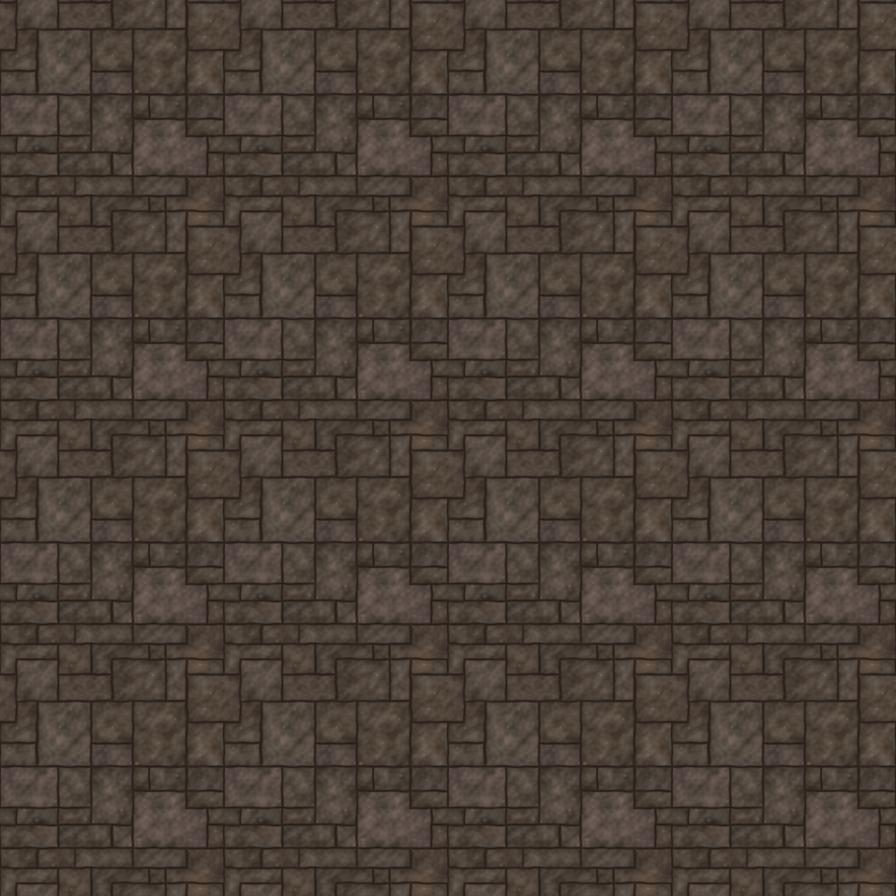
A WebGL 2 fragment shader for this texture:

```glsl
#version 300 es
precision highp float;
// Dark, worn paving of interlocking ashlar stones, as a tile repeated 4 by 4.
// Stones are boxes laid course by course on a torus; some reach into the next
// course and notch it. Wrapping gradient noise adds mottling, strokes and grain.

uniform vec2 u_resolution;
out vec4 fragColor;

const float REPEATS = 4.0;
const int COURSES = 8;
const int STONES = 5;             // stones per course
const float GRID = 12.0;          // joint positions available across a tile
const float JOINT_JITTER = 1.2;   // in grid steps
const float JOINT_HALF = 0.0018;  // dark core, in tile widths
const float JOINT_SOFT = 0.0085;  // worn shoulder beside the core
const float WOBBLE = 0.005;
const float DROP_FULL = 0.24;     // share of stones filling the course below
const float DROP_ANY = 0.50;      // share reaching into it at all
const float TALL_COURSE = 0.115;  // only courses this tall are split halfway
const float TAU = 6.2831853;

const vec3 JOINT = vec3(0.150, 0.112, 0.086);
const vec3 BROWN = vec3(0.314, 0.264, 0.222);
const vec3 OLIVE = vec3(0.314, 0.280, 0.241);
const vec3 MAUVE = vec3(0.334, 0.284, 0.262);
const vec3 PALE = vec3(0.455, 0.365, 0.300);
const vec2 PALE_CENTER = vec2(0.875, 0.045);
const vec2 PALE_RADIUS = vec2(0.070, 0.065);

// Heights of the course joints, from the bottom of the tile
const float COURSE_Y[9] = float[9](
    -0.010, 0.125, 0.214, 0.318, 0.469, 0.578, 0.682, 0.870, 0.990);

float hash(vec2 p) {
    vec3 q = fract(p.xyx * 0.1031);
    q += dot(q, q.yzx + 33.33);
    return fract((q.x + q.y) * q.z);
}

float cornerSlope(vec2 cell, vec2 offset, vec2 period) {
    float angle = TAU * hash(floor(mod(cell + 0.5, period)) + 17.0);
    return dot(vec2(cos(angle), sin(angle)), offset);
}

// Gradient noise that wraps after a whole number of cells
float noise(vec2 p, vec2 period) {
    vec2 i = floor(p), f = p - i;
    vec2 u = f * f * f * (f * (f * 6.0 - 15.0) + 10.0);
    vec2 e = vec2(1.0, 0.0);
    float low = mix(cornerSlope(i, f, period),
                    cornerSlope(i + e.xy, f - e.xy, period), u.x);
    float high = mix(cornerSlope(i + e.yx, f - e.yx, period),
                     cornerSlope(i + e.xx, f - e.xx, period), u.x);
    return mix(low, high, u.y);
}

float sdBox(vec2 p, vec2 halfSize) {
    vec2 d = abs(p) - halfSize;
    return length(max(d, 0.0)) + min(max(d.x, d.y), 0.0);
}

// Snapped position of a vertical joint, in tile widths
float jointX(int row, int i) {
    float shift = floor(GRID * hash(vec2(float(row) + 3.0, 71.0)));
    float jitter = JOINT_JITTER * hash(vec2(float(i % STONES) + 5.0, float(row) + 29.0));
    return (floor(GRID * float(i) / float(STONES) + jitter) + shift) / GRID;
}

// Lays the boxes in order; returns distance to the nearest joint and stone id
vec2 paving(vec2 p) {
    float edge = 1.0, id = 0.0;
    for (int row = 0; row < COURSES; row++) {
        float below = row > 0 ? COURSE_Y[row] - COURSE_Y[row - 1] : 0.0;
        float part = below > TALL_COURSE ? 0.5 : 1.0;
        for (int i = 0; i < STONES; i++) {
            float stone = float(row * STONES + i) + 1.0;
            float choice = hash(vec2(stone, 43.0));
            float drop = choice < DROP_FULL ? 1.0 : choice < DROP_ANY ? part : 0.0;
            vec2 lo = vec2(jointX(row, i), COURSE_Y[row] - drop * below);
            vec2 hi = vec2(jointX(row, i + 1), COURSE_Y[row + 1]);
            // The last course reaches up, across the tile's top edge
            if (row == COURSES - 1 && choice > 0.6) hi.y += 0.5 * (COURSE_Y[1] - COURSE_Y[0]);
            vec2 local = p - 0.5 * (lo + hi);
            local -= round(local);
            float d = sdBox(local, 0.5 * (hi - lo));
            if (d < 0.0) id = stone;
            edge = d < 0.0 ? -d : min(edge, d);
        }
    }
    return vec2(edge, id);
}

void main() {
    vec2 p = fract(gl_FragCoord.xy / u_resolution * REPEATS);
    float pixel = REPEATS / min(u_resolution.x, u_resolution.y);

    // Uneven joint spacing and slightly hand-cut edges
    vec2 q = p + vec2(0.010 * sin(TAU * 3.0 * p.x), 0.0);
    q += WOBBLE * vec2(noise(p * 16.0, vec2(16.0)), noise(p * 16.0 + 0.5, vec2(16.0)));
    vec2 stone = paving(q);
    float edge = stone.x, id = stone.y;

    // Mottling differs from stone to stone; strokes run diagonally
    vec2 own = vec2(1.7, 2.3) * id;
    float blotch = noise(p * 8.0 + own, vec2(8.0));
    float cloud = noise(p * 17.0 + own.yx, vec2(17.0));
    float strokes = noise(vec2(p.x + p.y, p.x - p.y) * vec2(9.0, 28.0) + own, vec2(9.0, 28.0));
    float grain = noise(p * 52.0, vec2(52.0));

    float hue = hash(vec2(id, 11.0)) + 0.8 * cloud;
    vec3 color = mix(BROWN, OLIVE, smoothstep(0.1, 0.5, hue));
    color = mix(color, MAUVE, smoothstep(0.5, 0.9, hue));
    float tone = 0.10 * (hash(vec2(id, 87.0)) - 0.5);
    color *= 1.03 + tone + 0.22 * blotch + 0.25 * cloud + 0.24 * strokes + 0.18 * grain;

    // One pale worn patch and sparse bright chips
    vec2 toPale = p - PALE_CENTER;
    toPale -= round(toPale);
    float patchDist = length(toPale / PALE_RADIUS) + 0.6 * cloud;
    color = mix(color, PALE, 0.6 * (1.0 - smoothstep(0.5, 1.1, patchDist)));
    color += 0.07 * smoothstep(0.40, 0.6, noise(p * 40.0 + own, vec2(40.0)));

    // Grime toward the edges, then joints of uneven depth
    color *= mix(0.88, 1.0, smoothstep(0.004, 0.045, edge));
    float cover = smoothstep(JOINT_HALF - 0.5 * pixel, JOINT_HALF + max(JOINT_SOFT, 0.5 * pixel), edge);
    float depth = clamp(0.92 + 0.5 * blotch, 0.7, 1.0);
    fragColor = vec4(mix(color, JOINT, depth * (1.0 - cover)), 1.0);
}
```
